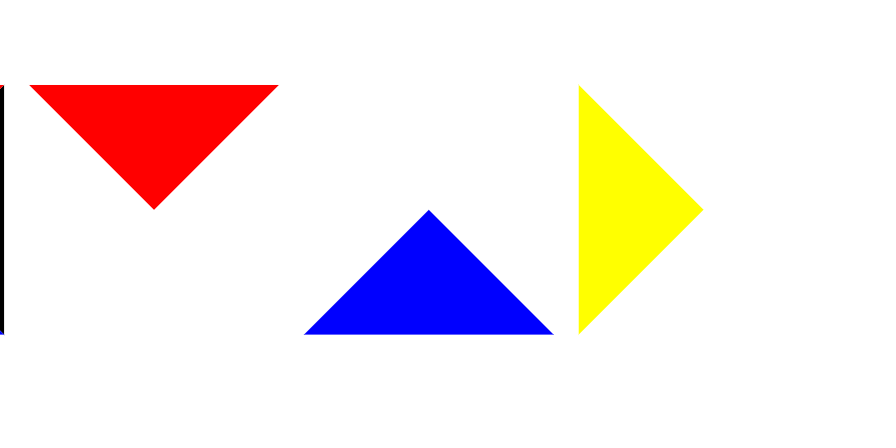
Give the GLSL for this background, as a Shadertoy shader.

```glsl
// Distance to a right-angled triangle with its apex at the origin and its base facing dir
float triangleDistance(vec2 p, vec2 dir, float size) {
    float along = dot(p, dir);
    float across = abs(dot(p, vec2(-dir.y, dir.x)));
    return max(along - size, (across - along) * 0.7071);
}

// Sides of a box: 0 right, 1 top, 2 bottom, 3 left
vec2 sideDirection(int side) {
    if (side == 0) return vec2(1.0, 0.0);
    if (side == 1) return vec2(0.0, 1.0);
    if (side == 2) return vec2(0.0, -1.0);
    return vec2(-1.0, 0.0);
}

vec3 sideColor(int side) {
    if (side == 0) return vec3(0.0);
    if (side == 1) return vec3(1.0, 0.0, 0.0);
    if (side == 2) return vec3(0.0, 0.0, 1.0);
    return vec3(1.0, 1.0, 0.0);
}

void mainImage(out vec4 fragColor, in vec2 fragCoord) {
    vec2 p = fragCoord / iResolution.y;
    vec3 color = vec3(1.0);

    // Row of boxes: the first shows all four sides, each other one a single side
    for (int box = 0; box < 4; box++) {
        vec2 q = p - vec2(-0.2695 + 0.6133 * float(box), 0.5317);
        for (int side = 0; side < 4; side++) {
            if (box != 0 && box != side) continue;
            float d = triangleDistance(q, sideDirection(side), 0.2786);
            float coverage = clamp(0.5 - d * iResolution.y, 0.0, 1.0);
            color = mix(color, sideColor(side), coverage);
        }
    }

    fragColor = vec4(color, 1.0);
}
```
